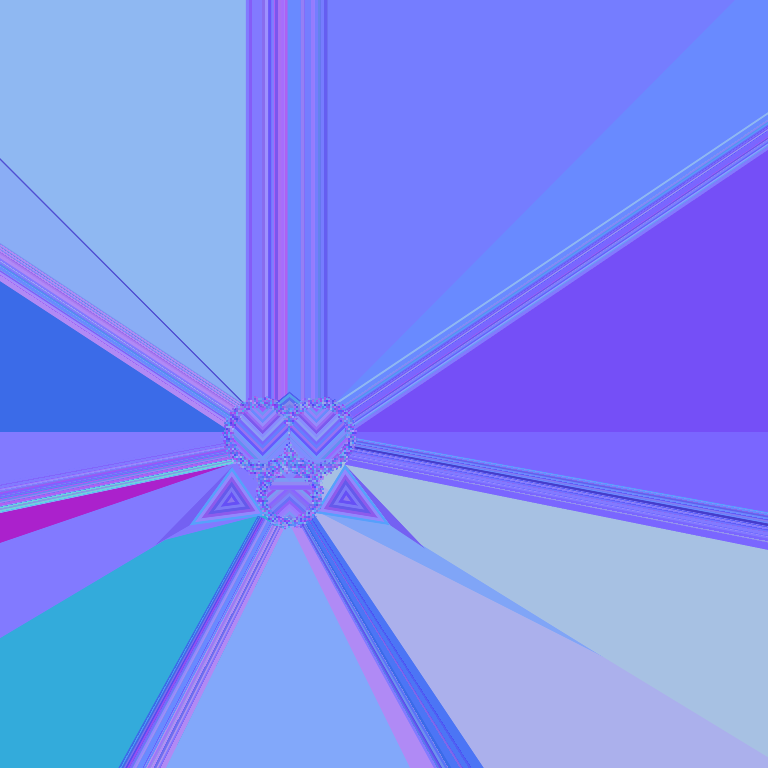
Reproduce this texture map procedurally as a WebGL 1 fragment shader.

```glsl
precision highp float;
uniform vec2 u_resolution;

const vec3 SKY = vec3(0.56, 0.72, 0.95);
const vec3 MIST = vec3(0.54, 0.68, 0.96);
const vec3 PERIWINKLE = vec3(0.46, 0.49, 1.0);
const vec3 AZURE = vec3(0.41, 0.54, 1.0);
const vec3 VIOLET = vec3(0.46, 0.31, 0.97);
const vec3 IRIS = vec3(0.48, 0.40, 1.0);
const vec3 COBALT = vec3(0.23, 0.42, 0.91);
const vec3 WISTERIA = vec3(0.51, 0.48, 1.0);
const vec3 PALE = vec3(0.655, 0.757, 0.89);
const vec3 LAVENDER = vec3(0.67, 0.69, 0.925);
const vec3 TEAL = vec3(0.20, 0.67, 0.86);
const vec3 CORNFLOWER = vec3(0.51, 0.66, 0.98);
const vec3 MAGENTA = vec3(0.67, 0.13, 0.80);
const vec3 ORCHID = vec3(0.68, 0.38, 0.95);
const vec3 LILAC = vec3(0.69, 0.54, 0.96);
const vec3 AQUA = vec3(0.40, 0.84, 0.88);
const vec3 INDIGO = vec3(0.27, 0.24, 0.80);
const vec2 CENTER = vec2(0.377, 0.402);
const float HORIZON = 0.4375;
const float STRAND_COUNT = 26.0;
const float STRAND_MIX = 0.65;
const float RIM_WIDTH = 0.0075;
const float GRAIN_CELLS = 384.0;

float pixelSize;

float hash(vec2 p) { return fract(sin(dot(p, vec2(127.1, 311.7))) * 43758.5453); }

float cover(float d) { return smoothstep(-0.5, 0.5, d / pixelSize); }

// Signed distance to a line, positive on the left of a to b
float side(vec2 p, vec2 a, vec2 b) {
  vec2 e = normalize(b - a);
  return e.x * (p.y - a.y) - e.y * (p.x - a.x);
}

float triangle(vec2 p, vec2 a, vec2 b, vec2 c) {
  float s = sign(side(c, a, b));
  return min(s * side(p, a, b), min(s * side(p, b, c), s * side(p, c, a)));
}

vec3 facet(vec2 cell) {
  vec3 h = vec3(hash(cell), hash(cell + 17.3), hash(cell + 41.9));
  return vec3(0.48, 0.47, 0.95) + vec3(0.46, 0.50, 0.14) * (h - 0.5);
}

vec3 bands(float x, float w, float seed) {
  float i = floor(x);
  return mix(facet(vec2(i, seed)), facet(vec2(i + 1.0, seed)), smoothstep(1.0 - min(w, 1.0), 1.0, x - i));
}

// Four broad strips overlaid with fine strands, between two diverging lines
void bundle(inout vec3 col, vec2 p, vec2 a0, vec2 b0, vec2 a1, vec2 b1,
            vec3 stops, vec3 c0, vec3 c1, vec3 c2, vec3 c3, float seed) {
  float d0 = side(p, a0, b0);
  float gap = d0 - side(p, a1, b1);
  float t = d0 / gap;
  float w = pixelSize / abs(gap);
  vec3 edge = smoothstep(stops - w * 0.5, stops + w * 0.5, vec3(t));
  vec3 c = mix(mix(mix(c0, c1, edge.x), c2, edge.y), c3, edge.z);
  float x = t * STRAND_COUNT;
  float amount = STRAND_MIX * step(0.58, hash(vec2(floor(x), seed + 5.0)));
  c = mix(c, bands(x, w * STRAND_COUNT, seed), amount);
  float inside = smoothstep(-0.5, 0.5, min(t, 1.0 - t) / w) * step(0.0, dot(p - a0, b0 - a0));
  col = mix(col, c, inside);
}

// Flat sectors around the center
vec3 sectors(vec2 p) {
  float east = cover(p.x - 0.375);
  float west = 1.0 - east;
  float low = cover(HORIZON - p.y);
  float crease = side(p, vec2(0.319, 0.473), vec2(0.0, 0.793));
  vec3 col = mix(SKY, MIST, cover(crease));
  col = mix(col, INDIGO, 0.85 * cover(0.0009 - abs(crease)));
  col = mix(col, PERIWINKLE, east);
  col = mix(col, AZURE, east * cover(-side(p, vec2(0.436, 0.475), vec2(0.957, 1.0))));
  col = mix(col, VIOLET, east * cover(-side(p, vec2(0.446, 0.456), vec2(1.0, 0.83))));
  col = mix(col, COBALT, west * cover(side(p, vec2(0.308, 0.456), vec2(0.0, 0.659))));
  col = mix(col, mix(WISTERIA, IRIS, east), low);
  float pale = cover(-side(p, vec2(0.453, 0.413), vec2(1.0, 0.309)));
  col = mix(col, PALE, east * pale);
  col = mix(col, LAVENDER, east * cover(-side(p, vec2(0.553, 0.286), vec2(1.0, 0.014))));
  col = mix(col, AZURE * 0.4 + SKY * 0.6, cover(triangle(p, vec2(0.417, 0.332), vec2(0.508, 0.316), vec2(0.781, 0.147))));
  col = mix(col, MAGENTA, cover(triangle(p, vec2(0.299, 0.395), vec2(0.0, 0.332), vec2(0.0, 0.293))));
  float shore = max(side(p, vec2(0.0, 0.169), vec2(0.215, 0.297)), side(p, vec2(0.215, 0.297), vec2(0.339, 0.329)));
  col = mix(col, TEAL, west * cover(-shore));
  float south = min(side(p, vec2(0.354, 0.322), vec2(0.185, 0.0)), -side(p, vec2(0.394, 0.322), vec2(0.582, 0.0)));
  return mix(col, CORNFLOWER, cover(south));
}

// Striped folds beside the core
void folds(inout vec3 col, vec2 p) {
  col = mix(col, IRIS * 0.95, cover(triangle(p, vec2(0.202, 0.290), vec2(0.302, 0.392), vec2(0.247, 0.316))));
  col = mix(col, IRIS * 0.95, cover(triangle(p, vec2(0.449, 0.395), vec2(0.553, 0.286), vec2(0.508, 0.316))));
  float l = triangle(p, vec2(0.247, 0.316), vec2(0.302, 0.392), vec2(0.345, 0.329));
  float r = triangle(p, vec2(0.508, 0.316), vec2(0.449, 0.395), vec2(0.410, 0.332));
  float d = max(l, r);
  col = mix(col, mix(WISTERIA, bands(d * 260.0, pixelSize * 260.0, 3.0), 0.7), cover(d));
}

// Lobed core: chevrons, bright diamond and a grainy rim
void core(inout vec3 col, vec2 p) {
  vec2 q = p - CENTER;
  float x = abs(q.x);
  float lobe = length(vec2(x - 0.037, q.y - 0.031)) - 0.043;
  float jaw = length(q - vec2(0.0, -0.047)) - 0.036;
  float k = clamp(0.5 + 0.5 * (jaw - lobe) / 0.025, 0.0, 1.0);
  float d = mix(jaw, lobe, k) - 0.025 * k * (1.0 - k);
  float peak = min(0.088 - q.y - 0.8 * x, min(q.y - 0.03, 0.036 - x));
  float chevron = q.y > 0.0 ? q.y - abs(x - 0.035) : q.y + 0.9 * x * step(q.y, -0.04);
  vec3 roof = bands((q.y + 0.8 * x) * 220.0, pixelSize * 220.0, 8.0);
  col = mix(col, mix(PERIWINKLE, roof, 0.7), cover(peak));
  vec3 inner = mix(WISTERIA, bands(chevron * 210.0, pixelSize * 210.0, 11.0), 0.55);
  inner = mix(inner, vec3(0.50, 0.56, 1.0), 0.85 * cover(0.029 - x - abs(q.y)));
  col = mix(col, inner, cover(-d));
  vec2 cell = floor(p * GRAIN_CELLS);
  float ragged = RIM_WIDTH * (0.55 + 0.7 * hash(cell + 3.0));
  col = mix(col, facet(cell), 0.85 * cover(ragged - abs(d)));
}

void main() {
  pixelSize = 1.0 / min(u_resolution.x, u_resolution.y);
  vec2 p = gl_FragCoord.xy / u_resolution;
  vec3 col = sectors(p);
  folds(col, p);
  // Ray bundles, clockwise from the top
  bundle(col, p, vec2(0.320, 0.47), vec2(0.320, 1.0), vec2(0.431, 0.47), vec2(0.431, 1.0), vec3(0.33, 0.49, 0.64), WISTERIA, ORCHID, AZURE, PERIWINKLE, 1.0);
  bundle(col, p, vec2(0.436, 0.475), vec2(1.0, 0.854), vec2(0.456, 0.437), vec2(1.0, 0.805), vec3(0.06, 0.38, 0.66), SKY, AZURE, IRIS, WISTERIA, 2.0);
  bundle(col, p, vec2(0.456, 0.431), vec2(1.0, 0.333), vec2(0.449, 0.395), vec2(1.0, 0.284), vec3(0.30, 0.37, 0.70), AZURE, INDIGO, WISTERIA, IRIS, 3.0);
  bundle(col, p, vec2(0.378, 0.316), vec2(0.534, 0.0), vec2(0.410, 0.329), vec2(0.630, 0.0), vec3(0.34, 0.44, 0.58), LILAC, WISTERIA, COBALT, vec3(0.30, 0.46, 0.96), 4.0);
  bundle(col, p, vec2(0.336, 0.329), vec2(0.154, 0.0), vec2(0.372, 0.316), vec2(0.216, 0.0), vec3(0.12, 0.28, 0.58), COBALT, IRIS, AZURE, LILAC, 5.0);
  bundle(col, p, vec2(0.299, 0.427), vec2(0.0, 0.372), vec2(0.299, 0.395), vec2(0.0, 0.332), vec3(0.32, 0.55, 0.78), WISTERIA, IRIS, ORCHID, AQUA, 6.0);
  bundle(col, p, vec2(0.319, 0.473), vec2(0.0, 0.684), vec2(0.297, 0.440), vec2(0.0, 0.634), vec3(0.40, 0.55, 0.72), LILAC, WISTERIA, AZURE, LILAC, 7.0);
  core(col, p);
  gl_FragColor = vec4(col, 1.0);
}
```
